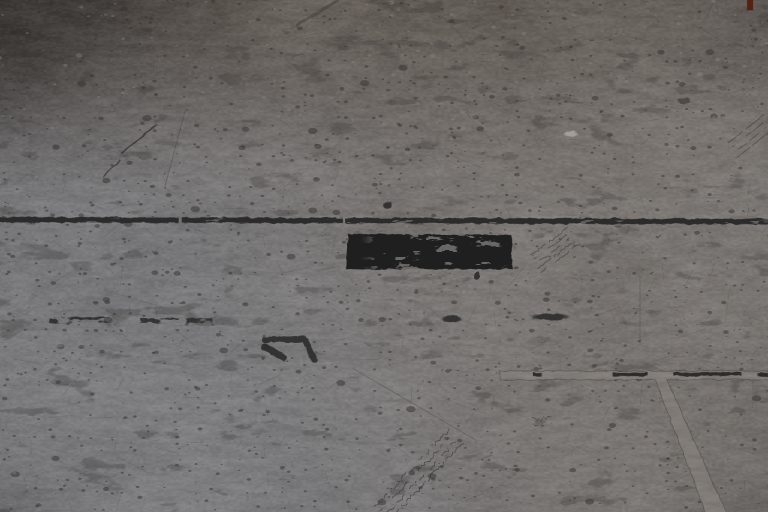
Reproduce this texture procedurally as a WebGL 1 fragment shader.

```glsl
precision highp float;
uniform vec2 u_resolution;

const vec3 COOL = vec3(0.480, 0.480, 0.490);
const vec3 WARM = vec3(0.470, 0.452, 0.438);
const vec3 FAR = vec3(0.385, 0.360, 0.340);
const vec3 PAINT = vec3(0.12);
const vec3 GRIME = vec3(0.20, 0.19, 0.18);
const vec3 TAPE = vec3(0.51, 0.49, 0.47);
const vec3 CHIP = vec3(0.53, 0.52, 0.51);
const vec3 RUST = vec3(0.33, 0.13, 0.08);
const float GRAIN = 0.075;
const float CLOUDS = 0.075;

float pixel;

float hash(vec2 p) {
  vec3 q = fract(p.xyx * 0.1031);
  q += dot(q, q.yzx + 33.33);
  return fract((q.x + q.y) * q.z);
}

float noise(vec2 p) {
  vec2 i = floor(p), f = fract(p);
  f = f * f * (3.0 - 2.0 * f);
  return mix(mix(hash(i), hash(i + vec2(1, 0)), f.x),
             mix(hash(i + vec2(0, 1)), hash(i + vec2(1, 1)), f.x), f.y);
}

float fbm(vec2 p) {
  float sum = 0.0, gain = 0.533;
  for (int i = 0; i < 4; i++) {
    sum += gain * noise(p);
    p = p * 2.03 + 17.3;
    gain *= 0.5;
  }
  return sum;
}

float fill(float d) { return 1.0 - smoothstep(-pixel, pixel, d); }

float stroke(vec2 p, vec2 a, vec2 b, float r) {
  vec2 q = p - a, s = b - a;
  return fill(length(q - s * clamp(dot(q, s) / dot(s, s), 0.0, 1.0)) - r);
}

float box(vec2 p, vec2 c, vec2 h) {
  vec2 d = abs(p - c) - h;
  return max(d.x, d.y);
}

float blob(vec2 p, vec2 c, vec2 r) { return fill((length((p - c) / r) - 1.0) * r.y); }

// Parallel broken, wavering marks
float hatch(vec2 p, vec2 a, vec2 b, float rows, float gap, float waver) {
  vec2 dir = normalize(b - a), q = p - a;
  float u = dot(q, dir), row = dot(q, vec2(dir.y, -dir.x)) / gap, id = floor(row);
  float off = (fract(row) - 0.5) * gap + waver * (noise(vec2(u * 230.0, id * 7.0)) - 0.5);
  float len = length(b - a) * (0.75 + 0.25 * hash(vec2(id, 3)));
  float inside = step(0.0, row) * step(row, rows) * fill(abs(u - 0.5 * len) - 0.5 * len);
  return inside * fill(abs(off) - 0.0009) * smoothstep(0.25, 0.5, noise(vec2(u * 110.0, id * 5.0)));
}

// One randomly turned scratch per cell
float hairlines(vec2 p, float cells, float seed) {
  vec2 g = p * cells, id = floor(g) + seed;
  float turn = 6.2832 * hash(id);
  vec2 arm = vec2(cos(turn), 0.7 * sin(turn)) * (0.12 + 0.25 * hash(id + 9.1));
  vec2 c = 0.4 + 0.2 * vec2(hash(id + 4.7), hash(id + 2.3));
  return stroke(fract(g) / cells, (c - arm) / cells, (c + arm) / cells, 0.0003) * step(hash(id + 6.6), 0.45);
}

float specks(vec2 p, float cells, float seed, float density) {
  vec2 g = p * vec2(cells, cells * 1.5), id = floor(g) + seed;
  vec2 c = 0.3 + 0.4 * vec2(hash(id), hash(id + 5.2));
  float r = 0.06 + 0.14 * hash(id + 8.4);
  return fill((length(fract(g) - c) - r) / cells) * step(hash(id + 3.9), density);
}

void main() {
  pixel = 0.8 / u_resolution.y;
  vec2 p = gl_FragCoord.xy / u_resolution * vec2(1.5, 1);
  vec2 w = p + 0.007 * (vec2(fbm(p * 75.0), fbm(p * 75.0 + 40.0)) - 0.5);
  float streak = fbm(p * vec2(28, 120));

  // Floor and light
  vec3 col = mix(COOL, WARM, smoothstep(0.2, 1.2, p.x + 0.5 * (p.y - 0.4)));
  col = mix(col, FAR, smoothstep(0.55, 1.02, p.y));
  col *= 1.0 - 0.32 * smoothstep(0.55, 0.0, length((p - vec2(0, 1)) * vec2(0.9, 1.3)));
  col *= 1.0 - 0.13 * smoothstep(0.65, 1.0, length((p - vec2(0.75, 0.45)) * vec2(1, 1.15)));
  col += 0.05 * exp(-9.0 * dot(p - vec2(1.37, 0.9), p - vec2(1.37, 0.9)));
  col += CLOUDS * (fbm(p * vec2(5, 9)) - 0.5) + GRAIN * (streak - 0.5);
  col += 0.045 * (noise(p * vec2(170, 300)) - 0.5);
  col = mix(col, GRIME, 0.28 * smoothstep(0.64, 0.78, fbm(p * vec2(18, 46) + 8.0)));

  // Scattered wear
  for (int i = 0; i < 4; i++) {
    float k = float(i);
    col = mix(col, GRIME, 0.24 * hairlines(p + 0.037 * k, 6.0 + 3.0 * k, 31.0 * k));
    col = mix(col, GRIME, 0.5 * specks(p, 22.0 + 13.0 * k, 17.0 * k, 0.09));
    col = mix(col, CHIP, 0.4 * specks(p + 0.3, 25.0 + 11.0 * k, 53.0 * k, 0.04));
  }

  // Long scratches and pencil marks
  float m = stroke(w, vec2(0.202, 0.655), vec2(0.234, 0.687), 0.0012);
  m += stroke(w, vec2(0.238, 0.702), vec2(0.307, 0.757), 0.0016);
  m += 0.4 * stroke(p, vec2(0.322, 0.635), vec2(0.362, 0.785), 0.0008);
  m += 0.5 * stroke(w, vec2(0.58, 0.95), vec2(0.66, 1), 0.003);
  m += 0.4 * stroke(p, vec2(0.69, 0.28), vec2(0.93, 0.14), 0.0008);
  m += 0.4 * stroke(p, vec2(1.25, 0.46), vec2(1.25, 0.33), 0.0008);
  m += 0.6 * hatch(p, vec2(1.415, 0.722), vec2(1.495, 0.785), 4.0, 0.011, 0.001);
  m += 0.7 * hatch(p, vec2(1.03, 0.502), vec2(1.115, 0.565), 5.0, 0.0095, 0.004);
  m += 0.8 * hatch(p, vec2(0.725, 0.01), vec2(0.905, 0.2), 4.0, 0.0125, 0.007);
  m += 0.8 * hatch(p, vec2(1.035, 0.185), vec2(1.085, 0.19), 2.0, 0.012, 0.013);
  col = mix(col, GRIME, 0.8 * min(m, 1.0));

  // Pale tape
  float t = p.y / 0.264;
  float leg = max(abs(w.x - mix(1.398, 1.289, t)) - mix(0.019, 0.011, t), p.y - 0.27);
  float tape = min(box(w, vec2(1.25, 0.267), vec2(0.274, 0.008)), leg);
  col = mix(col, GRIME, 0.5 * fill(abs(tape) - 0.0013));
  col = mix(col, TAPE + 0.1 * (streak - 0.5), 0.85 * fill(tape));
  float worn = smoothstep(0.42, 0.55, noise(vec2(p.x * 28.0, 4))) * fill(0.025 - abs(p.x - 1.29));
  col = mix(col, PAINT, 0.85 * worn * fill(box(w, vec2(1.27, 0.269), vec2(0.23, 0.0035))));

  // Dark line with scuffed rim
  float d = abs(w.y - 0.571 + 0.0025 * p.x) - 0.0052;
  float nick = fill(0.003 - abs(p.x - 0.352)) * fill(0.002 - abs(p.x - 0.672));
  col = mix(col, CHIP, 0.5 * fill(d - 0.003) * smoothstep(0.5, 0.65, streak));
  col = mix(col, PAINT + 0.05, fill(d) * nick * (1.0 - 0.6 * smoothstep(0.66, 0.76, streak)));

  // Flaking panel
  d = box(w, vec2(0.839, 0.508), vec2(0.161 + 0.05 * (0.508 - p.y), 0.034));
  float flakes = smoothstep(0.59, 0.68, fbm(p * vec2(32, 105) + 3.0));
  flakes *= smoothstep(0.7, 0.75, p.x) * (1.0 - smoothstep(0.97, 0.995, p.x));
  col = mix(col, CHIP, 0.3 * fill(abs(d) - 0.002));
  col = mix(col, mix(PAINT, CHIP - 0.06, 0.85 * flakes), fill(d));

  // Dashes, torn patch and stains
  m = fill(min(box(w, vec2(0.154, 0.375), vec2(0.058, 0.006)), box(w, vec2(0.344, 0.374), vec2(0.07, 0.005))));
  m *= smoothstep(0.36, 0.52, fbm(p * vec2(40, 110) + 21.0));
  m += blob(w, vec2(0.883, 0.377), vec2(0.018, 0.006));
  m += blob(w, vec2(1.074, 0.381), vec2(0.033, 0.006));
  m += stroke(w, vec2(0.517, 0.337), vec2(0.592, 0.338), 0.006);
  m += stroke(w, vec2(0.517, 0.323), vec2(0.553, 0.302), 0.007);
  m += stroke(w, vec2(0.597, 0.332), vec2(0.614, 0.297), 0.006);
  m += blob(w, vec2(0.756, 0.599), vec2(0.008, 0.006));
  m += blob(w, vec2(0.932, 0.461), vec2(0.005, 0.008));
  m += 0.6 * blob(w, vec2(1.335, 0.804), vec2(0.012, 0.006));
  col = mix(col, PAINT + 0.05, 0.9 * min(m, 1.0));
  col = mix(col, CHIP + 0.1, blob(w, vec2(1.115, 0.738), vec2(0.013, 0.005)));

  // Rusty foot
  col = mix(col, RUST, fill(box(p, vec2(1.465, 0.995), vec2(0.006, 0.015))));
  gl_FragColor = vec4(col, 1);
}
```
